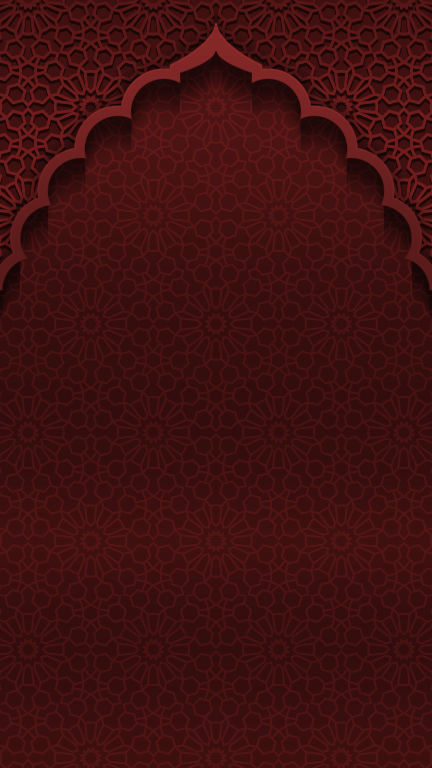
Reproduce this background procedurally as a Shadertoy shader.

```glsl
// A scalloped, pointed arch in deep red, open onto a faintly patterned panel.
// Twelvefold rosettes come from folding a triangular lattice into one wedge;
// the arch is a union of circular lobes and an ogee tip, with a shadow below.

const float PI = 3.14159265;
const float LOBE_RADIUS = 0.0764;

float segment(vec2 p, vec2 a, vec2 b) {
    vec2 d = b - a;
    return length(p - a - d * clamp(dot(p - a, d) / dot(d, d), 0.0, 1.0));
}

// Outline of a hexagon with corners on the x axis
float hexLine(vec2 p, float apothem) {
    p = abs(p);
    return abs(max(p.y, dot(p, vec2(0.866, 0.5))) - apothem);
}

// Coverage of the interlaced lines, 0 to 1
float strapwork(vec2 p, float halfWidth) {
    // Nearest lattice centre
    vec2 q = (p - vec2(0.0, 0.75)) / 0.29;
    vec2 cell = vec2(1.0, 1.7320508);
    vec2 a = mod(q + 0.5 * cell, cell) - 0.5 * cell;
    vec2 b = mod(q, cell) - 0.5 * cell;
    q = dot(a, a) < dot(b, b) ? a : b;

    // Sixfold wedge, then twelvefold wedge
    float r = length(q);
    float angle = abs(mod(atan(q.y, q.x + 1e-6) + PI / 6.0, PI / 3.0) - PI / 6.0);
    float petal = min(angle, PI / 6.0 - angle);
    q = r * vec2(cos(angle), sin(angle));
    vec2 k = r * vec2(cos(petal), sin(petal));

    // Central star and separate, flat-ended petals
    float d = segment(k, vec2(0.05, 0.0), vec2(0.077, 0.0207));
    d = min(d, segment(k, vec2(0.12, 0.0), vec2(0.15, 0.03)));
    d = min(d, segment(k, vec2(0.15, 0.03), vec2(0.28, 0.045)));
    d = min(d, segment(k, vec2(0.28, 0.045), vec2(0.285, 0.0)));
    d = min(d, segment(k, vec2(0.28, 0.045), vec2(0.326, 0.087)));

    // Ring of hexagons, joining lines and the hexagon between rosettes
    vec2 h = k - vec2(0.401, 0.107);
    h = vec2(0.966 * h.x + 0.259 * h.y, 0.966 * h.y - 0.259 * h.x);
    d = min(d, hexLine(h, 0.066));
    d = min(d, segment(k, vec2(0.514, 0.0), vec2(0.455, 0.06)));
    d = min(d, segment(q, vec2(0.5, 0.22), vec2(0.455, 0.165)));
    d = min(d, hexLine((q - vec2(0.5, 0.2887)).yx, 0.06));

    float aa = 0.6 / (0.29 * iResolution.x);
    return 1.0 - smoothstep(-aa, aa, d - halfWidth);
}

vec2 lobeCentre(float i) {
    return vec2(0.1204 + 0.118 * i - 0.0109 * i * i,
                0.259 + 0.080 * i + 0.0058 * i * i);
}

float ogeeTop(float x) {
    return 0.113 + 0.0556 * sqrt(x / 0.083);
}

// Signed distance to the lobes and the space below them, y pointing down
float lobes(vec2 p) {
    float d = lobeCentre(4.0).y - p.y;
    for (float i = 0.0; i < 5.0; i++) {
        vec2 c = lobeCentre(i);
        d = min(d, length(p - c) - LOBE_RADIUS);
        d = min(d, max(p.x - c.x - 0.055, c.y + 0.035 - p.y));
    }
    return d;
}

// Height of the opening's upper edge in this column
float openingTop(float x) {
    float top = x < 0.083 ? ogeeTop(x) : lobeCentre(4.0).y;
    for (float i = 0.0; i < 5.0; i++) {
        vec2 c = lobeCentre(i);
        float dx = x - c.x;
        if (abs(dx) < LOBE_RADIUS)
            top = min(top, c.y - sqrt(LOBE_RADIUS * LOBE_RADIUS - dx * dx));
    }
    return top;
}

float bump(float x) { return exp(-x * x); }

void mainImage(out vec4 fragColor, in vec2 fragCoord) {
    // Centred x, y measured down from the top, both in canvas widths
    vec2 p = vec2(fragCoord.x - 0.5 * iResolution.x, iResolution.y - fragCoord.y) / iResolution.x;
    vec2 m = vec2(abs(p.x), p.y);
    float aa = 0.8 / iResolution.x;
    vec3 red = vec3(1.0, 0.25, 0.25);

    // Panel with soft bands of light and faint lines
    float light = 0.20 + 0.10 * bump((p.y - 0.25) / 0.32)
                + 0.045 * bump((p.y - 1.25) / 0.13) + 0.04 * smoothstep(1.5, 1.78, p.y);
    vec3 panel = red * (light + 0.085 * strapwork(p, 0.008));
    float depth = max(m.y - openingTop(m.x), 0.0);
    panel *= 1.0 - 0.6 * (1.0 - smoothstep(0.01, 0.1, depth));

    // Raised lattice outside the arch, with a dark offset shadow
    float lit = 0.34 + 0.10 * smoothstep(0.0, 0.3, p.y);
    vec3 field = red * mix(0.25, 0.11, strapwork(p - vec2(0.0, 0.006), 0.016));
    field = mix(field, red * lit, strapwork(p, 0.012));

    // Arch band
    float lobeDist = lobes(m);
    float inner = min(lobeDist, max(m.x - 0.083, 0.7 * (ogeeTop(m.x) - m.y)));
    float outer = min(lobeDist - 0.024,
                      max(m.x - 0.107, 0.7 * (0.043 + 0.328 * sqrt(m.x) - m.y)));
    field *= 1.0 - 0.3 * (1.0 - smoothstep(0.0, 0.035, outer));
    vec3 band = vec3(0.49, 0.145, 0.145) * (1.06 - 0.35 * smoothstep(0.05, 0.68, p.y));
    band *= 1.0 + 0.12 * (1.0 - smoothstep(0.0, 0.006, abs(outer)));

    vec3 color = mix(band, field, smoothstep(-aa, aa, outer));
    color = mix(panel, color, smoothstep(-aa, aa, inner));
    fragColor = vec4(color, 1.0);
}
```
